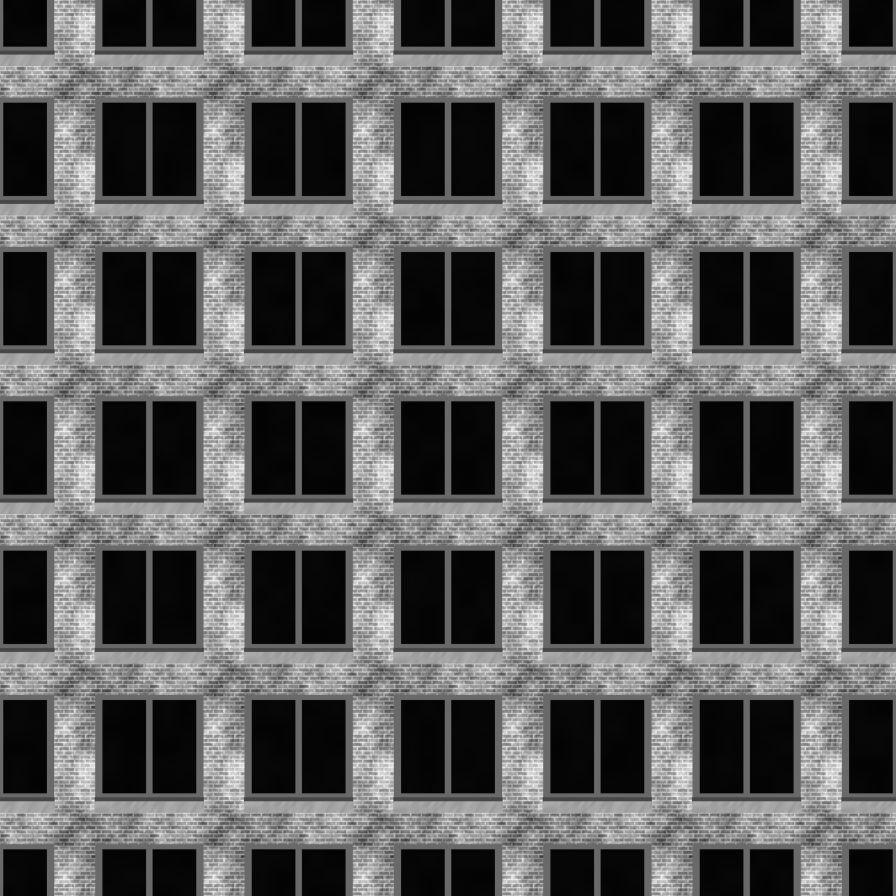
Write a Shadertoy shader that draws this pattern.

```glsl
float hash(vec2 p) {
    vec3 h = fract(p.xyx * vec3(0.1031, 0.1030, 0.0973));
    h += dot(h, h.yzx + 33.33);
    return fract((h.x + h.y) * h.z);
}

// Value noise that wraps after a whole number of lattice cells
float noise(vec2 p, vec2 period) {
    vec2 i = floor(p), f = fract(p);
    f = f * f * (3.0 - 2.0 * f);
    vec2 a = mod(i, period), b = mod(i + 1.0, period);
    return mix(mix(hash(a), hash(vec2(b.x, a.y)), f.x),
               mix(hash(vec2(a.x, b.y)), hash(b), f.x), f.y);
}

float fbm(vec2 t, vec2 period) {
    float sum = 0.0, weight = 0.5;
    for (int i = 0; i < 4; i++) {
        sum += weight * noise(t * period, period);
        period *= 2.0;
        weight *= 0.55;
    }
    return sum;
}

// Soft coverage of an axis-aligned box
float box(vec2 p, vec2 lo, vec2 hi) {
    vec2 d = max(lo - p, p - hi);
    return 1.0 - smoothstep(-0.3, 0.3, max(d.x, d.y));
}

// Weathered brickwork, t spans one bay
float brickwork(vec2 t) {
    vec2 count = vec2(14.0, 36.0);
    vec2 b = t * count;
    b.x += 0.5 * mod(floor(b.y), 2.0);
    vec2 id = mod(floor(b), count);
    vec2 edge = (0.5 - abs(fract(b) - 0.5)) * 128.0 / count;
    float mortar = 1.0 - smoothstep(0.25, 0.85, min(edge.x, edge.y));

    // Broad light and dark patches
    float stain = fbm(t, vec2(7.0, 8.0)) - 0.46;
    float light = 0.07 * cos(6.28318 * (t.y + 0.15));
    vec2 soot = (fract(t - vec2(0.42, 0.41) + 0.5) - 0.5) / vec2(0.11, 0.06);
    light -= 0.13 * exp(-dot(soot, soot));

    // Pale curved scrapes on the piers
    float bend = noise(t * 5.0 + 2.0, vec2(5.0));
    float ridge = noise(t * vec2(18.0, 5.0) + vec2(2.0 * bend, 0.0), vec2(18.0, 5.0));
    float scrape = pow(1.0 - abs(2.0 * ridge - 1.0), 6.0);
    scrape *= smoothstep(0.2, 0.9, cos(6.28318 * (t.y - 0.04)));

    float grain = noise(t * 64.0, vec2(64.0)) - 0.5;
    float tone = 0.56 + 0.15 * (hash(id + 7.0) - 0.5);
    tone = mix(tone, 0.75, mortar);
    return clamp(tone + 0.62 * stain + light + 0.13 * scrape + 0.16 * grain, 0.2, 0.93);
}

float facade(vec2 uv) {
    vec2 t = fract(uv * 6.0);
    vec2 p = (fract(t + 0.5) - 0.5) * 128.0;
    float tone = brickwork(t);

    // Stone sill with slanted grain
    float grain = noise(vec2(t.x * 40.0 - t.y * 24.0, t.y * 16.0), vec2(40.0, 16.0));
    tone = mix(tone, 0.59 + 0.09 * grain, box(p, vec2(-47.0, -56.7), vec2(47.0, -46.5)));

    // Frame and its shaded lower ledge
    tone = mix(tone, 0.28, box(p, vec2(-46.8, -46.8), vec2(46.8, -43.0)));
    tone = mix(tone, 0.41, box(p, vec2(-46.4, -43.4), vec2(46.4, 44.4)));

    // Two dark panes either side of the mullion
    float glass = 0.01 + 0.02 * noise(uv * 48.0, vec2(48.0));
    return mix(tone, glass, box(vec2(abs(p.x), p.y), vec2(2.8, -40.0), vec2(40.2, 40.0)));
}

void mainImage(out vec4 fragColor, in vec2 fragCoord) {
    // Average a 3 by 3 grid of samples so the fine courses stay smooth
    float tone = 0.0;
    for (int i = 0; i < 9; i++) {
        vec2 offset = (vec2(i % 3, i / 3) - 1.0) / 3.0;
        tone += facade((fragCoord + offset) / iResolution.xy) / 9.0;
    }
    fragColor = vec4(vec3(tone), 1.0);
}
```
